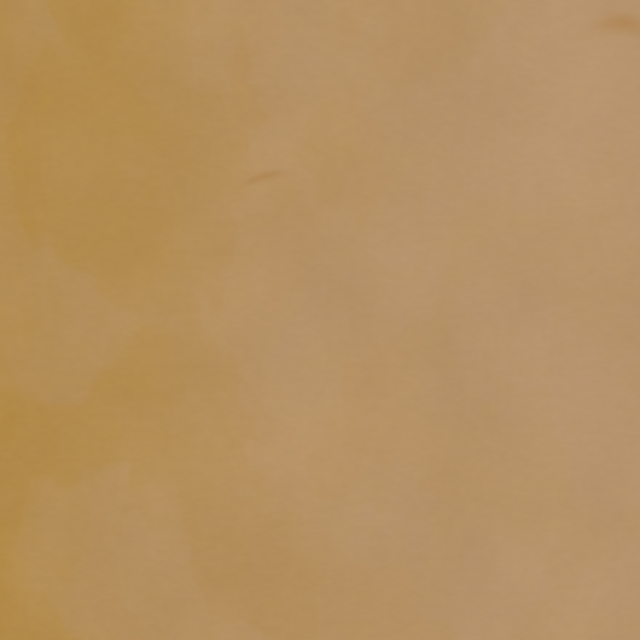
This texture is drawn by a three.js fragment shader. Its source:

```glsl
// Aged, stained paper: an ochre wash on the left fades to pale beige on the right.
// Warped gradient noise makes soft blotches with faint tide edges, a fine
// horizontal grain covers the sheet, and two short smudges lie on top.
varying vec2 vUv;

const vec3 OCHRE = vec3(0.695, 0.538, 0.285);
const vec3 BEIGE = vec3(0.716, 0.578, 0.426);
const vec3 SMUDGE = vec3(0.68, 0.505, 0.30);

// Pseudo-random unit vector for a lattice cell
vec2 cellGradient(vec2 cell) {
  float angle = 6.2832 * fract(sin(dot(cell, vec2(127.1, 311.7))) * 43758.5);
  return vec2(cos(angle), sin(angle));
}

// Gradient noise, roughly -0.7 to 0.7
float gradientNoise(vec2 p) {
  vec2 cell = floor(p);
  vec2 f = p - cell;
  vec2 w = f * f * f * (f * (f * 6.0 - 15.0) + 10.0);
  float a = dot(cellGradient(cell), f);
  float b = dot(cellGradient(cell + vec2(1.0, 0.0)), f - vec2(1.0, 0.0));
  float c = dot(cellGradient(cell + vec2(0.0, 1.0)), f - vec2(0.0, 1.0));
  float d = dot(cellGradient(cell + vec2(1.0, 1.0)), f - vec2(1.0, 1.0));
  return mix(mix(a, b, w.x), mix(c, d, w.x), w.y);
}

// Layered noise; gain sets the weight of each finer octave
float fbm(vec2 p, float gain) {
  float sum = 0.0;
  float amplitude = 1.0;
  for (int i = 0; i < 4; i++) {
    sum += amplitude * gradientNoise(p);
    p = mat2(1.6, 1.2, -1.2, 1.6) * p + 7.3;
    amplitude *= gain;
  }
  return sum;
}

// Soft, slightly bent stroke that tapers towards its ends
float smudge(vec2 p, vec2 center, float angle, vec2 size) {
  vec2 d = p - center;
  float c = cos(angle);
  float s = sin(angle);
  vec2 q = vec2(c * d.x + s * d.y, c * d.y - s * d.x) / size;
  q.y += 0.6 * q.x * q.x;
  return exp(-dot(q, q));
}

void main() {
  // Uneven wash from left to right
  vec2 warp = vec2(fbm(vUv * 3.0 + 4.1, 0.5), fbm(vUv * 3.0 + 19.7, 0.5));
  vec2 p = vUv + 0.08 * warp;
  float paleness = 0.07 + 0.88 * (1.0 - pow(clamp(1.0 - p.x, 0.0, 1.0), 2.2));

  // Blotches, strongest in the ochre part, with soft tide edges
  float blotch = fbm(p * vec2(4.2, 3.6) + 2.6, 0.5);
  float tide = smoothstep(-0.06, 0.08, blotch) - 0.5;
  float strength = mix(1.0, 0.3, smoothstep(0.1, 0.8, vUv.x));
  paleness += strength * (0.32 * blotch + 0.15 * tide);
  vec3 color = mix(OCHRE, BEIGE, clamp(paleness, -0.05, 1.08));

  // Broad shading and fine grain
  float shade = 0.016 * fbm(vUv * 5.0 + 31.0, 0.55);
  float grain = 0.008 * gradientNoise(vUv * vec2(48.0, 90.0))
              + 0.006 * gradientNoise(vUv * vec2(110.0, 190.0) + 5.0);
  color += shade + grain;
  color.b += 0.012 * gradientNoise(vUv * 36.0 + 11.0);

  // Small brown smudges
  float marks = 0.65 * smudge(vUv, vec2(0.41, 0.724), 0.3, vec2(0.032, 0.006))
              + 0.6 * smudge(vUv, vec2(0.975, 0.964), -0.1, vec2(0.04, 0.014));
  color = mix(color, SMUDGE, marks);

  gl_FragColor = vec4(color, 1.0);
}
```
